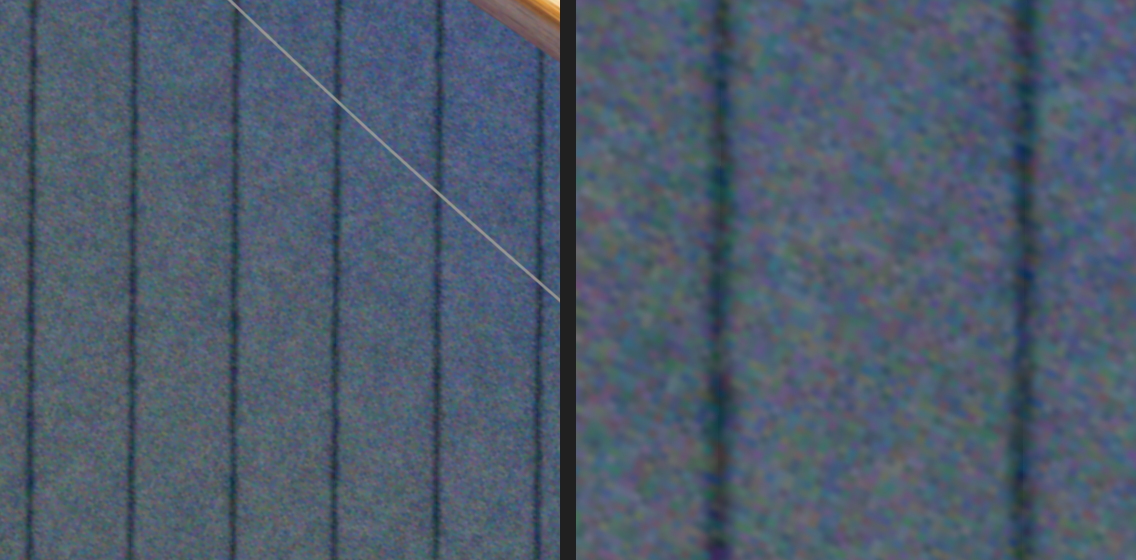
Left: the whole. Right: its middle third, enlarged.
A WebGL 1 fragment shader for this texture:

```glsl
precision highp float;
// Blue-grey vertical cladding with dark soft grooves, a thin slanting wire and a wooden corner beam.

uniform vec2 u_resolution;

// Panels and grooves
const float PANEL_WIDTH = 0.1814;
const float FIRST_GROOVE = 0.0520;
const float GROOVE_LEAN = 0.0080;
const float GROOVE_SIGMA = 0.0052;
const float GROOVE_DEPTH = 0.80;
const float PANEL_VARIATION = 0.012;
const vec3 PANEL_COLOR = vec3(0.330, 0.380, 0.420);
const vec3 PANEL_BLUE = vec3(0.285, 0.355, 0.485);
const vec3 GROOVE_COLOR = vec3(0.145, 0.205, 0.265);

// Grain
const float GRAIN_CELLS = 190.0;
const vec3 GRAIN_AMOUNT = vec3(0.19, 0.13, 0.17);
const float MOTTLE_AMOUNT = 0.035;

// Wire: start point, slope and sag
const vec2 WIRE_START = vec2(0.410, 1.0);
const float WIRE_SLOPE = -0.954;
const float WIRE_SAG = 0.076;
const float WIRE_HALF_WIDTH = 0.0025;
const vec3 WIRE_COLOR = vec3(0.61, 0.61, 0.58);

// Corner beam: edge point and normal, then bands from edge to corner
const vec2 BEAM_EDGE = vec2(0.835, 1.0);
const vec2 BEAM_NORMAL = vec2(0.562, 0.827);
const vec3 BEAM_RIM = vec3(0.41, 0.32, 0.34);
const vec3 BEAM_GREY = vec3(0.49, 0.42, 0.41);
const vec3 BEAM_BROWN = vec3(0.52, 0.34, 0.20);
const vec3 BEAM_ORANGE = vec3(0.84, 0.58, 0.25);
const vec3 BEAM_CREAM = vec3(0.97, 0.87, 0.68);

vec3 hash3(vec2 p) {
  vec3 q = fract(p.xyx * vec3(0.1031, 0.1030, 0.0973));
  q += dot(q, q.yxz + 33.33);
  return fract((q.xxy + q.yzz) * q.zyx);
}

// Smooth value noise, independent in each channel
vec3 noise3(vec2 p) {
  vec2 cell = floor(p);
  vec2 f = fract(p);
  f = f * f * (3.0 - 2.0 * f);
  vec3 low = mix(hash3(cell), hash3(cell + vec2(1.0, 0.0)), f.x);
  vec3 high = mix(hash3(cell + vec2(0.0, 1.0)), hash3(cell + 1.0), f.x);
  return mix(low, high, f.y);
}

// Coloured speckle, slightly stretched along a falling diagonal
vec3 grain(vec2 uv) {
  vec2 p = GRAIN_CELLS * vec2(uv.x * 0.85 - uv.y * 0.35, uv.x * 0.45 + uv.y) + 300.0;
  vec3 fine = noise3(p) - 0.5;
  vec3 coarse = noise3(p * 0.53 + 71.0) - 0.5;
  float mottle = noise3(uv * 34.0 + 17.0).x - 0.5;
  return GRAIN_AMOUNT * (fine * 0.8 + coarse * 0.45) + MOTTLE_AMOUNT * mottle;
}

vec3 panels(vec2 uv) {
  float along = (uv.x - FIRST_GROOVE - GROOVE_LEAN * uv.y) / PANEL_WIDTH;
  float index = floor(along);
  float t = fract(along);
  float dist = min(t, 1.0 - t) * PANEL_WIDTH;

  float blue = smoothstep(0.55, 1.9, uv.x + uv.y);
  vec3 color = mix(PANEL_COLOR, PANEL_BLUE, blue);
  color += PANEL_VARIATION * (hash3(vec2(index + 9.0, 4.0)).x - 0.5);
  color += 0.012 * (0.5 - t);

  // Groove strength and width waver gently along the height
  float waver = noise3(vec2(index * 7.0 + 50.0, uv.y * 28.0)).y - 0.5;
  float sigma = GROOVE_SIGMA * (1.0 + 0.22 * waver);
  float groove = exp(-0.5 * dist * dist / (sigma * sigma));
  float halo = exp(-dist / 0.011);
  color *= 1.0 - 0.08 * halo;
  return mix(color, GROOVE_COLOR, groove * (GROOVE_DEPTH + 0.2 * waver));
}

float wireMask(vec2 uv, float pixel) {
  float t = uv.x - WIRE_START.x;
  float height = WIRE_START.y + t * (WIRE_SLOPE + WIRE_SAG * t);
  float slope = WIRE_SLOPE + 2.0 * WIRE_SAG * t;
  float dist = abs(uv.y - height) / sqrt(1.0 + slope * slope);
  float soft = max(pixel, 0.0014);
  return 1.0 - smoothstep(WIRE_HALF_WIDTH - soft, WIRE_HALF_WIDTH + soft, dist);
}

vec3 beam(vec2 uv, float depth) {
  float streak = noise3(vec2(depth * 240.0, dot(uv, vec2(0.827, -0.562)) * 18.0 + 40.0)).x - 0.5;
  float d = depth + 0.006 * streak;
  vec3 color = mix(BEAM_RIM, BEAM_GREY, smoothstep(0.006, 0.026, d));
  color = mix(color, BEAM_BROWN, smoothstep(0.040, 0.055, d));
  color = mix(color, BEAM_ORANGE, smoothstep(0.056, 0.072, d));
  color = mix(color, BEAM_CREAM, smoothstep(0.072, 0.088, d));
  return color + 0.07 * streak;
}

void main() {
  vec2 uv = gl_FragCoord.xy / u_resolution;
  float pixel = 1.0 / min(u_resolution.x, u_resolution.y);
  vec3 speckle = grain(uv);

  vec3 color = panels(uv) + speckle;
  color = mix(color, WIRE_COLOR + 0.3 * speckle, 0.9 * wireMask(uv, pixel));

  float depth = dot(uv - BEAM_EDGE, BEAM_NORMAL);
  float soft = max(pixel, 0.003);
  color = mix(color, beam(uv, depth) + 0.35 * speckle, smoothstep(-soft, soft, depth));

  gl_FragColor = vec4(clamp(color, 0.0, 1.0), 1.0);
}
```
